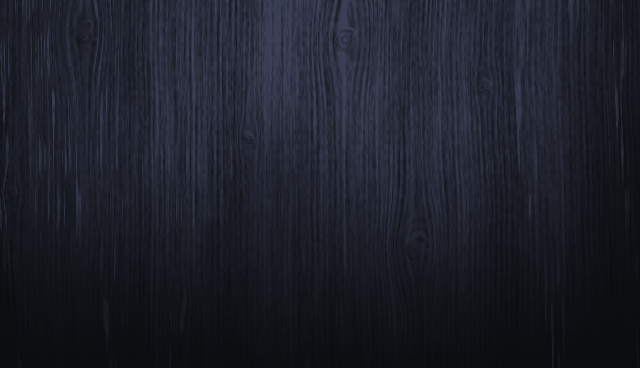
Write a Shadertoy shader that draws this texture.

```glsl
// Dark blue stained wood board: vertical grain, parted by knots, worn pale streaks.

const vec3 SHADOW = vec3(0.035, 0.044, 0.053);
const vec3 STAIN = vec3(0.180, 0.194, 0.260);
const vec3 WORN = vec3(0.30, 0.33, 0.44);
const float RING_DENSITY = 68.0;   // growth rings per canvas height
const float RING_CONTRAST = 0.36;
const float FIBRE_CONTRAST = 0.95;
const float BAND_CONTRAST = 0.5;
const float PATCH_CONTRAST = 0.55;
const float WORN_AMOUNT = 0.6;
const float SWAY = 0.04;
const int KNOTS = 8;
const float KNOT_RADIUS = 0.034;
const vec2 KNOT_START = vec2(0.13, 0.915);
const vec2 KNOT_STEP = vec2(0.63, 0.854);

float hash(vec2 p) {
    vec3 q = fract(p.xyx * 0.1031);
    q += dot(q, q.yzx + 33.33);
    return fract((q.x + q.y) * q.z);
}

float noise(vec2 p) {
    vec2 cell = floor(p), f = fract(p);
    f = f * f * (3.0 - 2.0 * f);
    float low = mix(hash(cell), hash(cell + vec2(1, 0)), f.x);
    float high = mix(hash(cell + vec2(0, 1)), hash(cell + vec2(1, 1)), f.x);
    return mix(low, high, f.y);
}

// Adds the knots: returns the shifted grain position, the knot cover and its tone.
vec3 knots(vec2 p, float aspect) {
    float shift = 0.0, cover = 0.0, tone = 0.0;
    for (int i = 0; i < KNOTS; i++) {
        vec2 centre = fract(KNOT_START + float(i) * KNOT_STEP) * vec2(aspect, 1.0);
        float size = KNOT_RADIUS * (i % 7 % 4 == 0 ? 1.0 : 0.42);
        vec2 d = p - centre;

        // Grain flows round the knot in a tall spindle
        vec2 spindle = d / (size * vec2(1.8, 3.4));
        shift -= 0.8 * d.x * exp(-dot(spindle, spindle));

        // Uneven oval rings, dark on one side and lit on the other
        vec2 oval = d / (size * vec2(0.8, 1.0));
        float r = length(oval) + 0.6 * (noise(oval * 1.6 + float(i) * 9.0) - 0.5);
        float inside = 1.0 - smoothstep(0.75, 1.1, r);
        float rings = 0.13 * cos(r * 15.0);
        float rim = exp(-pow((r - 0.95) * 6.0, 2.0));
        float side = clamp(0.7 * (oval.x + oval.y), -1.0, 1.0);
        cover = max(cover, inside);
        tone += inside * (rings - 0.04) + rim * 0.34 * side;
    }
    return vec3(p.x + shift, cover, tone);
}

// Growth rings: slow rise to a pale ridge, then a quick drop
float growthRings(float s, float y) {
    float phase = s * RING_DENSITY + 2.2 * noise(vec2(s * 9.0, 3.0));
    float f = fract(phase), id = floor(phase);
    float ridge = smoothstep(0.1, 0.72, f) * (1.0 - smoothstep(0.74, 1.0, f));
    float strength = 0.25 + 1.0 * hash(vec2(id, 7.0));
    float bold = step(0.9, hash(vec2(id, 21.0))) * smoothstep(0.3, 0.7, noise(vec2(id, y * 2.5)));
    return (ridge - 0.42) * strength + 1.0 * bold * ridge;
}

// Thin fibres and short pores, centred on zero
float fibres(float s, float y) {
    float wide = noise(vec2(s * 130.0, y * 2.0)) - 0.5;
    float thin = noise(vec2(s * 290.0 + 40.0, y * 9.0)) - 0.5;
    float pores = noise(vec2(s * 270.0 + 90.0, y * 75.0)) - 0.5;
    return 0.35 * wide + 0.55 * thin + 0.45 * pores;
}

// Sparse pale scratches, more frequent toward both side edges
float wornStreaks(float s, float y, float edge) {
    float line = noise(vec2(s * 210.0 + 11.0, y * 7.0));
    float patchy = noise(vec2(s * 16.0, y * 1.6 + 5.0));
    float broken = 0.35 + 0.65 * noise(vec2(s * 220.0, y * 50.0));
    float limit = 0.80 - 0.12 * edge;
    return smoothstep(limit, limit + 0.14, line) * smoothstep(0.35, 0.75, patchy)
        * broken * (0.4 + 0.6 * edge);
}

void mainImage(out vec4 fragColor, in vec2 fragCoord) {
    vec2 uv = fragCoord / iResolution.xy;
    float aspect = iResolution.x / iResolution.y;
    vec2 p = vec2(uv.x * aspect, uv.y);

    // Bent grain, swaying more on the right half
    vec3 knot = knots(p, aspect);
    float sway = SWAY * mix(0.15, 1.0, smoothstep(0.42, 0.6, uv.x));
    float s = knot.x + sway * (noise(vec2(p.x * 3.0, p.y * 2.4)) - 0.5)
        + 0.004 * noise(vec2(p.x * 8.0, p.y * 7.0));

    // Light falls on the upper centre and fades to the sides and bottom
    float edge = pow(abs(uv.x - 0.47) * 2.0, 2.0);
    float light = 0.04 + 0.86 * smoothstep(-0.08, 0.82, uv.y) * (1.0 - 0.65 * edge);
    light *= 1.0 + PATCH_CONTRAST * (noise(p * vec2(4.0, 2.2) + 30.0) - 0.5);

    // Wood tone
    float band = noise(vec2(s * 8.0, p.y * 0.5)) - 0.5;
    float grain = RING_CONTRAST * growthRings(s, p.y) * (1.0 - knot.y)
        + FIBRE_CONTRAST * fibres(s, p.y) + BAND_CONTRAST * band;
    float tone = light * (0.97 + grain + 1.3 * knot.z);

    vec3 colour = mix(SHADOW, STAIN, clamp(tone, -0.1, 1.35));
    float worn = wornStreaks(s, p.y, min(edge * 1.6, 1.0)) * (0.4 + light);
    colour = mix(colour, WORN, WORN_AMOUNT * worn);
    fragColor = vec4(colour, 1.0);
}
```
